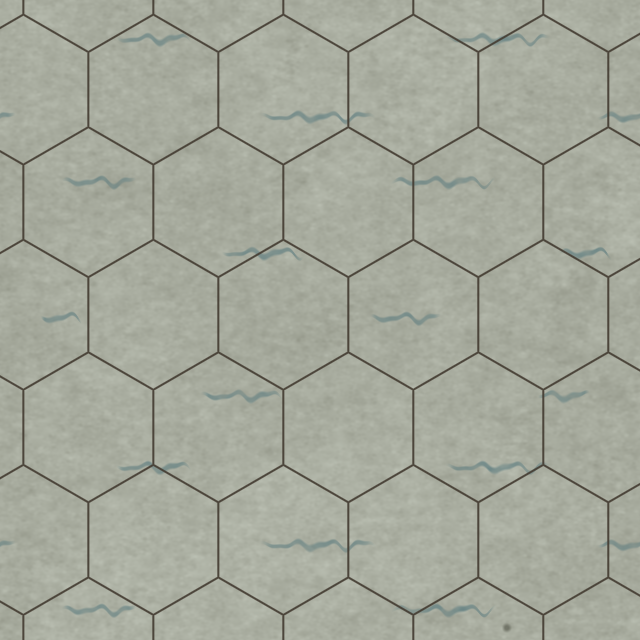
A WebGL 1 fragment shader for this pattern:

```glsl
precision highp float;

// Hexagonal sea chart: thin dark hex outlines over mottled grey-green paper,
// with faint blue brush ripples laid in six staggered, repeating rows.
// Paper grain is layered cellular noise; ripples are tapered sums of sines.

uniform vec2 u_resolution;

const float PI = 3.14159;

vec2 hash2(vec2 p) {
    return fract(sin(vec2(dot(p, vec2(127.1, 311.7)), dot(p, vec2(269.5, 183.3)))) * 4375.85);
}

// Cellular noise: one soft light or dark fleck scattered in each cell.
float flecks(vec2 p) {
    vec2 cell = floor(p);
    float sum = 0.0;
    for (int j = -1; j <= 1; j++) {
        for (int i = -1; i <= 1; i++) {
            vec2 id = cell + vec2(float(i), float(j));
            vec2 r = id + hash2(id) - p;
            float falloff = max(0.0, 1.0 - dot(r, r));
            sum += (hash2(id + 17.3).x * 2.0 - 1.0) * falloff * falloff;
        }
    }
    return sum;
}

// Distance to the nearest edge of a pointy-topped hexagon grid of unit width.
float hexEdge(vec2 p) {
    vec2 period = vec2(1.0, 1.73205);
    vec2 a = mod(p + 0.5 * period, period) - 0.5 * period;
    vec2 b = mod(p, period) - 0.5 * period;
    vec2 h = abs(dot(a, a) < dot(b, b) ? a : b);
    return 0.5 - max(h.x, 0.5 * h.x + 0.866025 * h.y);
}

// Coverage of the brush ripples; p.y runs downward from the top.
float ripples(vec2 p) {
    // Staggered rows, repeating every sixth
    float row = floor((p.y - 0.061) / 0.1115 + 0.5);
    float k = mod(row, 6.0);
    float alternate = cos(PI * k);
    float y = p.y - 0.061 - row * 0.1115
            - 0.0068 * cos(PI * (k - 1.0) / 3.0) + 0.0034 * alternate;

    // Two alternating columns with shifted centres and lengths
    float start = mod(0.254 + 0.2307 * k, 0.521) - 0.014 + 0.017 * cos(PI * k / 3.0);
    float column = floor((p.x - start) / 0.521 + 0.5);
    float odd = mod(column, 2.0);
    float x = p.x - start - column * 0.521 + (1.0 - odd) * 0.017 * alternate;
    float halfLength = 0.0625 + 0.018 * sin(PI * (k + 0.5) / 3.0)
                     + 0.012 * alternate * (2.0 * odd - 1.0);

    // Uneven stroke, livelier toward its right end
    float t = clamp(x / halfLength, -1.0, 1.0);
    float phase = 2.4 * k + 1.7 * odd;
    float crest = (0.0045 + 0.002 * t)
                * (sin(x * 120.0 + phase) + 0.5 * sin(x * 215.0 + 2.0 * phase));
    float thickness = 0.003 + 0.0045 * (1.0 - t * t) * (0.8 + 0.3 * sin(x * 75.0 + phase));
    float body = 1.0 - smoothstep(0.25 * thickness, thickness, abs(y - crest));
    return body * (1.0 - smoothstep(0.75, 1.0, abs(t)));
}

void main() {
    vec2 uv = gl_FragCoord.xy / u_resolution.y;
    float aa = 0.75 / u_resolution.y;

    // Paper: broad stains down to fine, slightly flattened grain
    float grain = flecks(uv * vec2(85.0, 125.0));
    float fine = flecks(uv * vec2(190.0, 250.0) + 31.0);
    float tone = 0.024 * grain + 0.018 * fine
               + 0.017 * flecks(uv * vec2(24.0, 34.0) + 7.0)
               + 0.018 * flecks(uv * vec2(4.0, 5.0) + 53.0);
    vec3 color = vec3(0.662, 0.678, 0.626) + tone * vec3(0.96, 1.0, 1.02);

    // Faded blue ripples, broken up by the grain
    float wash = ripples(vec2(uv.x, 1.0 - uv.y)) * (0.58 + 0.16 * grain);
    color = mix(color, vec3(0.37, 0.49, 0.50), clamp(wash, 0.0, 1.0));

    // One small smudge near the bottom edge
    float smudge = 1.0 - smoothstep(0.002, 0.009, length(uv - vec2(0.792, 0.019)));
    color = mix(color, vec3(0.36, 0.37, 0.32), 0.7 * smudge);

    // Hexagon outlines
    float edge = 0.2031 * hexEdge((uv - vec2(0.2396, 0.860)) / 0.2031);
    float line = 1.0 - smoothstep(0.0016 - aa, 0.0016 + aa, edge);
    color = mix(color, vec3(0.27, 0.24, 0.20), 0.93 * line);

    gl_FragColor = vec4(color, 1.0);
}
```
